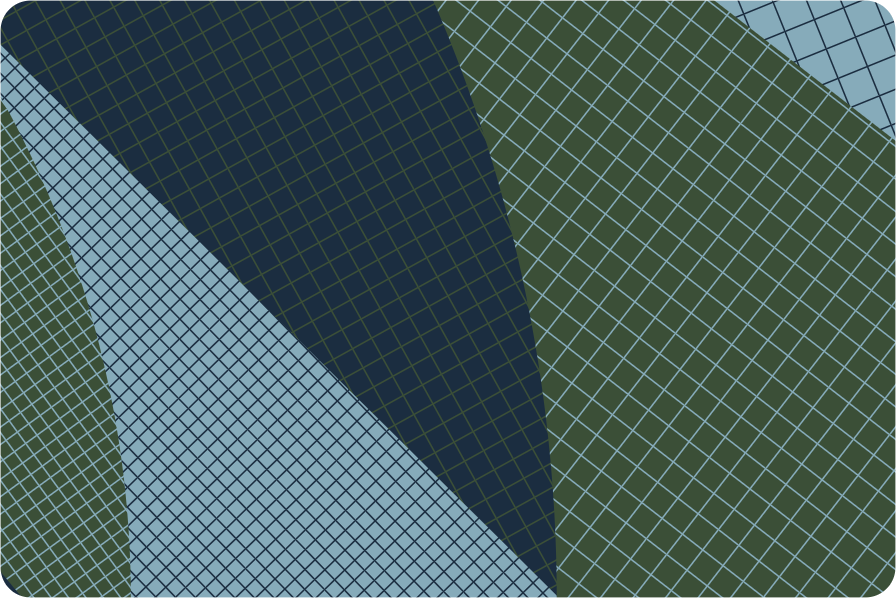
Write a Shadertoy shader that draws this background.

```glsl
// Flat patches of navy, moss and pale blue, cut by arcs and straight edges.
// Each patch carries its own rotated square grid; signed distances give
// smooth masks, and a rounded card frames the whole.

const vec3 NAVY = vec3(0.106, 0.176, 0.251);
const vec3 MOSS = vec3(0.231, 0.310, 0.216);
const vec3 SKY  = vec3(0.525, 0.671, 0.729);

float pixelSize;

// Coverage of the region where the distance is negative
float inside(float dist) {
    return clamp(0.5 - dist / pixelSize, 0.0, 1.0);
}

float circle(vec2 p, vec2 center, float radius) {
    return length(p - center) - radius;
}

// Signed distance to a line, positive on the side of the normal
float halfPlane(vec2 p, vec2 point, vec2 normal) {
    return dot(p - point, normalize(normal));
}

// Patch colour with a square grid that crosses at the anchor
vec3 meshed(vec2 p, vec3 ground, vec3 thread, vec2 anchor, float angle, float cell) {
    float c = cos(angle), s = sin(angle);
    vec2 d = p - anchor;
    vec2 q = vec2(c * d.x + s * d.y, c * d.y - s * d.x) / cell;
    vec2 toLine = abs(fract(q + 0.5) - 0.5) * cell;
    return mix(ground, thread, inside(min(toLine.x, toLine.y) - 0.0013));
}

void mainImage(out vec4 fragColor, in vec2 fragCoord) {
    vec2 p = fragCoord / iResolution.xy * vec2(1.5, 1.0);
    pixelSize = 1.0 / iResolution.y;

    // Cutting edges
    float bigArc   = inside(circle(p, vec2(-1.586, 0.0), 2.518));
    float smallArc = inside(circle(p, vec2(-1.5, 0.0), 1.719));
    float diagonal = inside(halfPlane(p, vec2(0.0, 0.926), vec2(0.989, 1.0)));
    float topRight = inside(-halfPlane(p, vec2(1.195, 1.0), vec2(0.774, 1.0)));
    float lowLeft  = inside(halfPlane(p, vec2(0.0, 0.045), vec2(1.2, 1.0)));

    // Patches from back to front
    vec3 color = meshed(p, MOSS, SKY, vec2(0.893, 0.627), -0.66, 0.043);
    color = mix(color, meshed(p, SKY, NAVY, vec2(1.354, 0.849), 0.385, 0.053), topRight);
    color = mix(color, meshed(p, NAVY, MOSS, vec2(0.601, 0.548), 0.506, 0.0365), bigArc);
    color = mix(color, meshed(p, SKY, NAVY, vec2(0.3, 0.4), 0.77, 0.0235), bigArc * diagonal);
    color = mix(color, meshed(p, MOSS, SKY, vec2(0.1, 0.3), 0.63, 0.0235), smallArc);
    color = mix(color, NAVY, lowLeft);

    // Rounded card on white
    vec2 corner = abs(p - vec2(0.75, 0.5)) - vec2(0.749, 0.499) + 0.05;
    float card = length(max(corner, 0.0)) + min(max(corner.x, corner.y), 0.0) - 0.05;
    fragColor = vec4(mix(vec3(1.0), color, inside(card)), 1.0);
}
```
